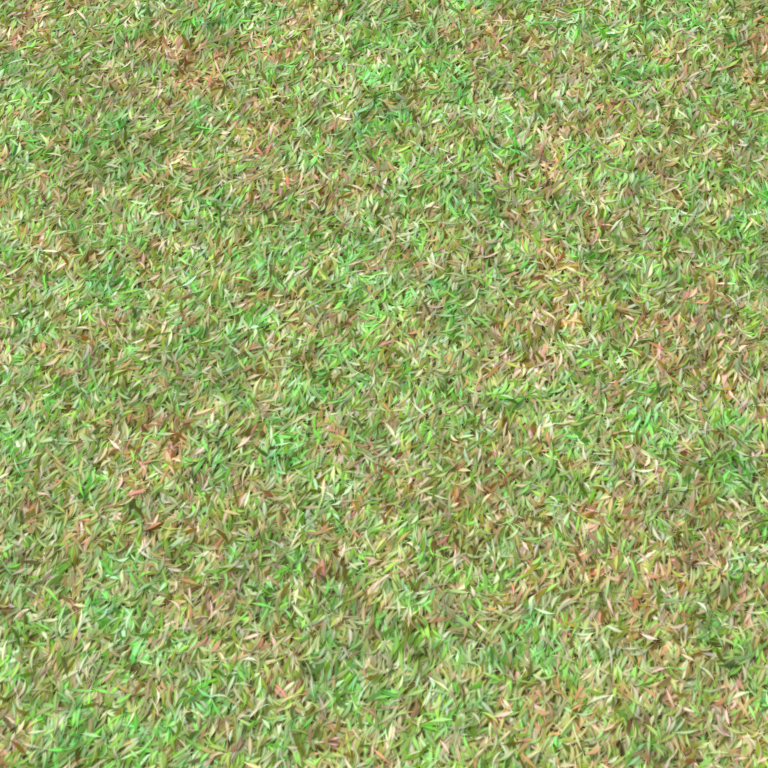
Give the GLSL for this texture, as a WebGL 2 fragment shader.

```glsl
#version 300 es
precision highp float;
precision highp int;
// Sunlit short lawn seen at a slant: layers of jittered cells, each holding one
// curved, tapered blade with a soft shadow, painted from the soil upwards.
// Noise makes dry and lush tufts, lit and shaded; rows shrink towards the top.

uniform vec2 u_resolution;
out vec4 fragColor;

const int LAYERS = 13;
const float CELL = 0.0215;         // spacing of blades at the lower edge
const float HALF_WIDTH = 0.118;    // blade sizes are in cells
const float MIN_REACH = 0.40;
const float MAX_REACH = 0.84;
const float BEND = 0.16;
const float SOFTNESS = 0.115;
const float OPACITY = 0.92;
const float LEAN = 1.3;            // mean blade direction in radians
const float SPREAD = 1.75;
const vec2 SHADOW_OFFSET = vec2(0.07, -0.08);
const float SHADOW = 0.22;
const float SUNLIGHT = 1.11;
const float TUFT_LIGHT = 0.48;     // light and dark between tufts
const float TUFT_WARMTH = 0.34;    // dry and lush between tufts
const float FORESHORTEN = 0.32;
const vec3 SOIL = vec3(0.38, 0.37, 0.20);

const int TINTS = 6;
const vec3 TINT[TINTS] = vec3[TINTS](
    vec3(0.67, 0.75, 0.49),   // soft green
    vec3(0.49, 0.61, 0.26),   // deep green
    vec3(0.68, 0.62, 0.43),   // straw
    vec3(0.81, 0.83, 0.66),   // pale glint
    vec3(0.60, 0.81, 0.39),   // fresh green
    vec3(0.38, 0.40, 0.18));  // shaded olive
const float SHARE[TINTS] = float[TINTS](0.26, 0.18, 0.18, 0.17, 0.14, 0.07);

// Integer mixing hash: three random values in 0..1
vec3 hash3(ivec3 key) {
    uvec3 v = uvec3(key) * 1664525u + 1013904223u;
    v.x += v.y * v.z;
    v.y += v.z * v.x;
    v.z += v.x * v.y;
    v ^= v >> 16u;
    v.x += v.y * v.z;
    v.y += v.z * v.x;
    v.z += v.x * v.y;
    return vec3(v >> 8u) / 16777216.0;
}

float valueNoise(vec2 p) {
    ivec2 i = ivec2(floor(p));
    vec2 f = fract(p);
    f = f * f * (3.0 - 2.0 * f);
    float a = hash3(ivec3(i, 91)).x;
    float b = hash3(ivec3(i + ivec2(1, 0), 91)).x;
    float c = hash3(ivec3(i + ivec2(0, 1), 91)).x;
    float d = hash3(ivec3(i + ivec2(1, 1), 91)).x;
    return mix(mix(a, b, f.x), mix(c, d, f.x), f.y);
}

vec3 pickTint(float pick) {
    vec3 tint = TINT[0];
    float edge = SHARE[0];
    for (int i = 1; i < TINTS; i++) {
        if (pick > edge) tint = TINT[i];
        edge += SHARE[i];
    }
    return tint;
}

// Coverage of a bent blade tapering to both ends; offset is from its middle
float bladeMask(vec2 offset, vec2 axis, float reach, float bend, float width, float soft) {
    float along = dot(offset, axis) / reach;
    float across = dot(offset, vec2(-axis.y, axis.x)) - bend * along * along;
    return smoothstep(-soft, soft, width * (1.0 - along * along) - abs(across));
}

void main() {
    vec2 p = gl_FragCoord.xy / u_resolution.y;
    vec2 ground = vec2((p.x - 0.5) * (1.0 + FORESHORTEN * p.y),
                       p.y * (1.0 + FORESHORTEN * p.y));
    float pixel = (1.0 + FORESHORTEN * p.y) / (u_resolution.y * CELL);
    float soft = max(SOFTNESS, 0.6 * pixel);

    // Tufts: small dry or lush spots over faint wide patches
    float dry = 0.2 * valueNoise(ground * 6.0) + 0.35 * valueNoise(ground * 17.0 + 7.3)
              + 0.45 * valueNoise(ground * 41.0 + 23.7) - 0.5;
    float clump = 0.2 * valueNoise(ground * 13.0 + 11.9) + 0.4 * valueNoise(ground * 31.0 + 3.1)
                + 0.4 * valueNoise(ground * 58.0 + 31.3) - 0.5;
    vec3 color = SOIL * (0.75 + 0.5 * valueNoise(ground * 130.0));

    for (int layer = 0; layer < LAYERS; layer++) {
        float scale = mix(1.15, 0.85, float(layer) / float(LAYERS - 1));
        vec2 grid = ground / (CELL * scale) + 50.0 * hash3(ivec3(layer, 5, 17)).xy;
        ivec2 home = ivec2(floor(grid));
        for (int k = 0; k < 9; k++) {
            ivec2 cell = home + ivec2(k % 3, k / 3) - 1;
            vec3 place = hash3(ivec3(cell, layer * 3 + 100));
            vec3 form = hash3(ivec3(cell, layer * 3 + 101));
            vec3 look = hash3(ivec3(cell, layer * 3 + 102));

            vec2 offset = grid - vec2(cell) - place.xy;
            float angle = LEAN + SPREAD * (place.z + form.x - 1.0);
            vec2 axis = vec2(cos(angle), sin(angle));
            float reach = mix(MIN_REACH, MAX_REACH, form.y);
            float bend = BEND * (2.0 * form.z - 1.0);
            float width = HALF_WIDTH * mix(0.7, 1.3, look.z);
            float shade = bladeMask(offset - SHADOW_OFFSET, axis, reach, bend, width, soft * 1.5);
            float cover = bladeMask(offset, axis, reach, bend, width, soft);

            // Tint, warm or cool drift, and light growing towards the tip
            float warm = 0.18 * (look.y - 0.5) + TUFT_WARMTH * dry;
            float light = 0.86 + 0.28 * fract(look.z * 7.0) + TUFT_LIGHT * clump;
            light += 0.06 * clamp(dot(offset, axis) / reach, -1.0, 1.0);
            vec3 blade = pickTint(look.x) + warm * vec3(0.8, -0.45, 0.05);
            blade.b += 0.14 * (fract(look.y * 9.0) - 0.5);

            color *= 1.0 - SHADOW * shade;
            color = mix(color, blade * light * SUNLIGHT, OPACITY * cover);
        }
    }
    fragColor = vec4(clamp(color, 0.0, 1.0), 1.0);
}
```
